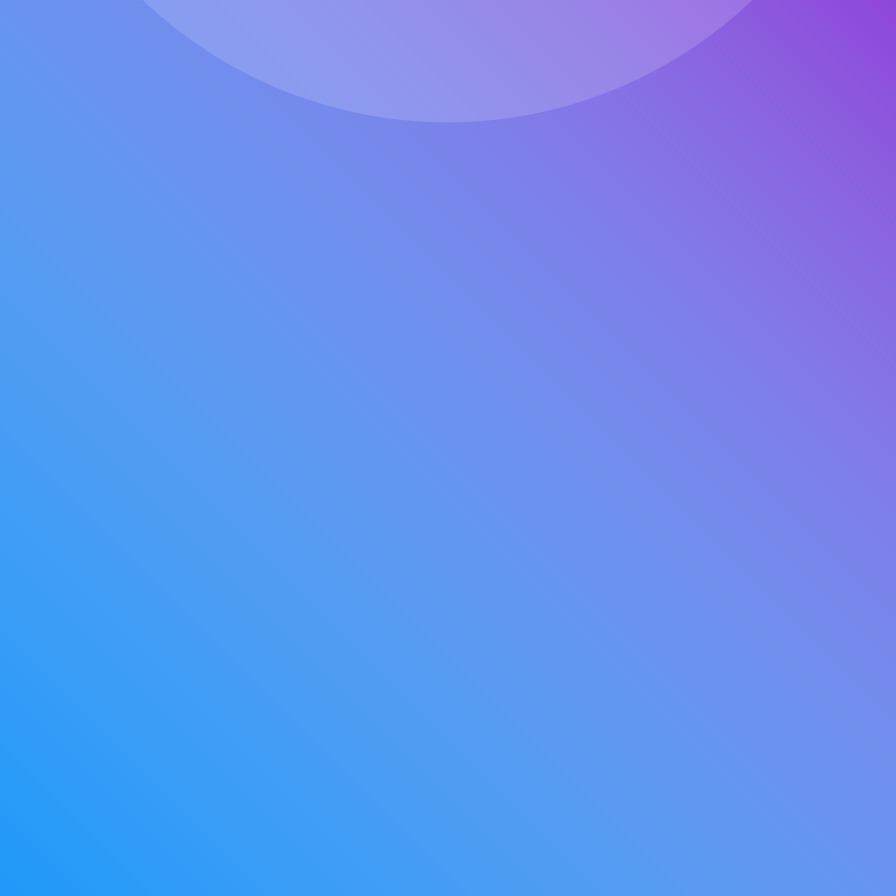
A WebGL 1 fragment shader for this background:

```glsl
precision highp float;
// Diagonal blue-to-violet gradient with a pale translucent disc cut by the top edge.

uniform vec2 u_resolution;

// Gradient curve: end colours and the two colours that bend it
const vec3 AZURE = vec3(0.125, 0.600, 0.980);
const vec3 SKY_BEND = vec3(0.320, 0.644, 0.950);
const vec3 LILAC_BEND = vec3(0.538, 0.612, 0.942);
const vec3 VIOLET = vec3(0.560, 0.270, 0.850);

// Disc, in canvas units
const vec2 DISC_CENTER = vec2(0.4995, 1.3555);
const float DISC_RADIUS = 0.492;
const vec3 DISC_COLOR = vec3(1.0);
const float DISC_OPACITY = 0.15;

// Cubic Bezier through colour space
vec3 gradientColor(float t) {
  float s = 1.0 - t;
  return s * s * s * AZURE
       + 3.0 * s * s * t * SKY_BEND
       + 3.0 * s * t * t * LILAC_BEND
       + t * t * t * VIOLET;
}

// Antialiased coverage of a disc
float discMask(vec2 p, vec2 center, float radius, float pixel) {
  float d = length(p - center) - radius;
  return clamp(0.5 - d / pixel, 0.0, 1.0);
}

void main() {
  vec2 uv = gl_FragCoord.xy / u_resolution;
  float pixel = 1.0 / min(u_resolution.x, u_resolution.y);

  // Background from the lower left to the upper right corner
  vec3 color = gradientColor(0.5 * (uv.x + uv.y));

  // Translucent disc
  float disc = discMask(uv, DISC_CENTER, DISC_RADIUS, pixel);
  color = mix(color, DISC_COLOR, DISC_OPACITY * disc);

  gl_FragColor = vec4(color, 1.0);
}
```
